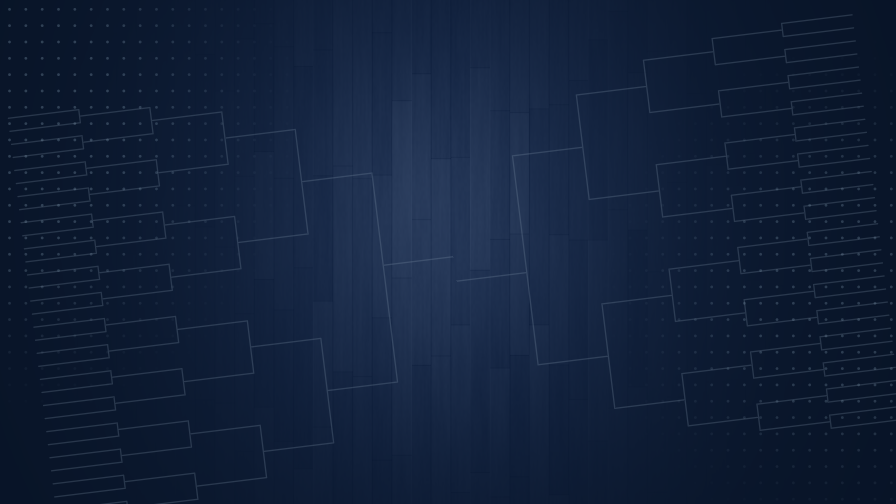
A WebGL 2 fragment shader for this background:

```glsl
#version 300 es
precision highp float;

uniform vec2 u_resolution;
out vec4 fragColor;

const vec3 EDGE_NAVY = vec3(0.030, 0.076, 0.150);
const vec3 CORE_NAVY = vec3(0.083, 0.154, 0.282);
const vec3 WOOD_TINT = vec3(0.066, 0.067, 0.066);
const vec3 LINE_COLOR = vec3(0.52, 0.60, 0.68);
const vec3 DOT_COLOR = vec3(0.50, 0.60, 0.68);

float hash(vec2 p) {
    return fract(sin(dot(p, vec2(127.1, 311.7))) * 43758.5453);
}

float noise(vec2 p) {
    vec2 cell = floor(p);
    vec2 f = fract(p);
    f = f * f * (3.0 - 2.0 * f);
    float low = mix(hash(cell), hash(cell + vec2(1, 0)), f.x);
    float high = mix(hash(cell + vec2(0, 1)), hash(cell + vec2(1, 1)), f.x);
    return mix(low, high, f.y);
}

float segmentDistance(vec2 p, vec2 a, vec2 b) {
    vec2 ab = b - a;
    float t = clamp(dot(p - a, ab) / dot(ab, ab), 0.0, 1.0);
    return length(p - a - ab * t);
}

float coverage(float dist, float halfWidth, float pixel) {
    return clamp((halfWidth - dist) / pixel + 0.5, 0.0, 1.0);
}

vec2 rotate(vec2 p, float angle) {
    float c = cos(angle), s = sin(angle);
    return vec2(c * p.x + s * p.y, c * p.y - s * p.x);
}

// Two halves of a tournament tree, each the other turned by 180 degrees
float bracketDistance(vec2 p, float stepX, float halfSpan) {
    vec2 q = p.x < 0.0 ? vec2(-p.x, p.y) : vec2(p.x, -p.y);
    float dist = segmentDistance(q, vec2(0.0, 0.0245), vec2(stepX, 0.0245));
    float reach = 2.0 * halfSpan;
    if (abs(q.y) > reach) return 1.0;
    float x = stepX;
    float h = halfSpan;
    for (int level = 0; level < 5; level++) {
        vec2 local = vec2(q.x, abs(mod(q.y + reach, 4.0 * h) - 2.0 * h));
        dist = min(dist, segmentDistance(local, vec2(x, 0.0), vec2(x, h)));
        dist = min(dist, segmentDistance(local, vec2(x, h), vec2(x + stepX, h)));
        x += stepX;
        h *= 0.5;
    }
    return dist;
}

// Signed brightness of upright planks with grain, seams and end joints
float planks(vec2 p, float width, float pixel) {
    float column = (p.x + 0.2674) / width;
    float id = floor(column);
    float plankLength = mix(0.24, 0.46, hash(vec2(id, 3.0)));
    float row = p.y / plankLength + hash(vec2(id, 9.0)) * 7.0;
    float tone = hash(vec2(id, floor(row))) - 0.5;
    float grain = noise(vec2(p.x * 260.0, p.y * 14.0 + id * 5.0)) - 0.5;
    float figure = noise(vec2(p.x * 75.0 + id * 3.0, p.y * 9.0)) - 0.5;
    float speck = noise(p * vec2(330.0, 120.0)) - 0.5;
    float seamDist = abs(fract(column + 0.5) - 0.5) * width;
    float jointDist = abs(fract(row + 0.5) - 0.5) * plankLength;
    float seam = coverage(seamDist, 0.0012, pixel);
    float joint = coverage(jointDist, 0.0012, pixel);
    float sheen = step(0.72, hash(vec2(floor(column + 0.5), 5.0)));
    float value = tone * 0.75 + grain * 0.28 + figure * 0.25 + speck * 0.18;
    return value - seam * mix(0.65, -0.35, sheen) - joint * 0.5;
}

float patchMask(vec2 p, vec2 center, float radius) {
    return 1.0 - smoothstep(0.3 * radius, radius, length(p - center));
}

float dotGrid(vec2 p, float pitch, float radius, float pixel) {
    vec2 cell = fract((p - vec2(-0.870, 0.4815)) / pitch + 0.5) - 0.5;
    return coverage(length(cell) * pitch, radius, pixel);
}

void main() {
    float pixel = 1.0 / u_resolution.y;
    vec2 p = (gl_FragCoord.xy - 0.5 * u_resolution) * pixel;

    // Blue glow fading into dark edges
    vec2 fromGlow = (p - vec2(-0.02, 0.07)) * vec2(1.0, 0.85);
    float r2 = dot(fromGlow, fromGlow);
    vec3 color = mix(EDGE_NAVY, CORE_NAVY, exp(-3.3 * r2));
    color += WOOD_TINT * exp(-12.0 * r2);

    // Wooden floor
    float woodMask = exp(-8.0 * fromGlow.x * fromGlow.x - 5.0 * fromGlow.y * fromGlow.y);
    color += WOOD_TINT * planks(p, 0.039, pixel) * woodMask * 0.75;

    // Dotted patches at both sides
    float dotMask = max(patchMask(p, vec2(-0.87, 0.26), 0.62),
                        0.9 * patchMask(p, vec2(0.80, -0.08), 0.52));
    color = mix(color, DOT_COLOR, dotGrid(p, 0.0324, 0.0027, pixel) * dotMask * 0.33);

    // Tilted bracket
    vec2 tilted = rotate(p - vec2(0.0139, -0.0336), 0.122);
    float bracket = coverage(bracketDistance(tilted, 0.1405, 0.2088), 0.0013, pixel);
    color = mix(color, LINE_COLOR, bracket * 0.25);

    fragColor = vec4(max(color, 0.0), 1.0);
}
```
